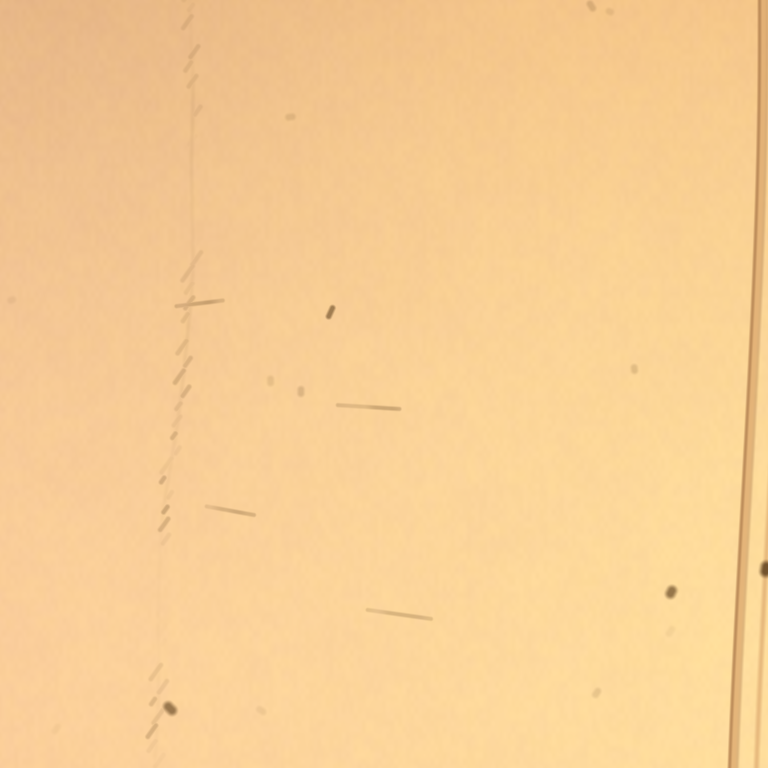
Write a Shadertoy shader that draws this texture.

```glsl
// A warm cream painted wall with a broken crack, faint scuffs and a moulding at the right.

const vec3 STAIN = vec3(0.40, 0.28, 0.14);
const vec3 GROOVE = vec3(0.66, 0.47, 0.29);
const vec3 BEVEL = vec3(0.87, 0.67, 0.44);

float hash(vec2 p) {
    return fract(sin(dot(p, vec2(127.1, 311.7))) * 43758.5453);
}

float noise(vec2 p) {
    vec2 cell = floor(p);
    vec2 f = fract(p);
    f = f * f * (3.0 - 2.0 * f);
    float low = mix(hash(cell), hash(cell + vec2(1.0, 0.0)), f.x);
    float high = mix(hash(cell + vec2(0.0, 1.0)), hash(cell + vec2(1.0)), f.x);
    return mix(low, high, f.y);
}

// Soft-edged stroke from a to b; equal ends give a round spot.
float stroke(vec2 p, vec2 a, vec2 b, float radius) {
    vec2 ab = b - a;
    float t = clamp(dot(p - a, ab) / max(dot(ab, ab), 1e-6), 0.0, 1.0);
    return 1.0 - smoothstep(radius * 0.3, radius * 1.4, length(p - a - ab * t));
}

// Soft vertical line at signed distance d.
float line(float d, float width) {
    return 1.0 - smoothstep(0.0, width, abs(d));
}

// Paint lit from the lower right, with gentle blotches and fine grain.
vec3 paint(vec2 p) {
    vec3 top = mix(vec3(0.905, 0.715, 0.525), vec3(0.96, 0.775, 0.54), smoothstep(0.0, 0.8, p.x));
    vec3 bottom = mix(vec3(0.985, 0.81, 0.605), vec3(1.0, 0.87, 0.615), p.x);
    vec3 color = mix(bottom, top, p.y * p.y);
    float blotch = noise(p * vec2(16.0, 13.0)) - 0.5;
    float mottle = noise(p * vec2(75.0, 58.0) + 9.0) - 0.5;
    float grain = noise(p * vec2(190.0, 120.0) + 31.0) - 0.5;
    color += blotch * vec3(0.004, 0.008, 0.006);
    color += mottle * vec3(0.008, 0.013, -0.012);
    return color + grain * vec3(0.012, 0.013, 0.016);
}

float crackX(float y) {
    return mix(0.205, 0.25, smoothstep(0.2, 0.65, y)) + 0.006 * (noise(vec2(y * 9.0, 3.0)) - 0.5);
}

// Crack made of short slanted flecks of uneven strength.
float crack(vec2 p) {
    const float ROWS = 52.0;
    float row = floor(p.y * ROWS);
    float amount = 0.07 * line(p.x - crackX(p.y), 0.005) * noise(vec2(p.y * 14.0, 7.0));
    for (int i = -1; i <= 1; i++) {
        float id = row + float(i);
        float y = (id + 0.5) / ROWS;
        float strength = hash(vec2(id, 2.0));
        float patches = smoothstep(0.15, 0.75, noise(vec2(y * 8.0, 21.0)));
        vec2 center = vec2(crackX(y) + 0.014 * (hash(vec2(id, 5.0)) - 0.5), y);
        vec2 reach = vec2(0.005, 0.007) * (0.4 + hash(vec2(id, 8.0)));
        amount = max(amount, 0.32 * strength * patches * stroke(p, center - reach, center + reach, 0.0035));
    }
    return amount;
}

// Thin, nearly level scratches broken along their length.
float scratches(vec2 p) {
    float amount = 0.0;
    for (int i = 0; i < 4; i++) {
        float id = float(i);
        vec2 center = vec2(0.16 + 0.4 * fract(0.9 + 0.45 * id), 0.2 + 0.135 * id);
        vec2 reach = vec2(0.02 + 0.022 * hash(vec2(id, 12.0)), 0.012 * (hash(vec2(id, 14.0)) - 0.6));
        float wear = 0.3 + 0.7 * noise(p * vec2(55.0, 20.0));
        amount = max(amount, 0.36 * wear * stroke(p, center - reach, center + reach, 0.003));
    }
    return amount;
}

// Barely visible scattered specks.
float specks(vec2 p) {
    float amount = 0.0;
    for (int i = 0; i < 12; i++) {
        float id = float(i);
        vec2 center = vec2(hash(vec2(id, 41.0)) * 0.88, hash(vec2(id, 57.0)));
        vec2 reach = 0.006 * (vec2(hash(vec2(id, 61.0)), hash(vec2(id, 67.0))) - 0.5);
        float strength = 0.05 + 0.15 * pow(hash(vec2(id, 71.0)), 2.0);
        amount = max(amount, strength * stroke(p, center - reach, center + reach, 0.005));
    }
    return amount;
}

// Leaning moulding: dark groove, tan bevel, bright strip and a second faint groove.
vec3 moulding(vec3 color, vec2 p) {
    float d = p.x - mix(0.944, 0.988, smoothstep(-0.25, 0.95, p.y));
    float bevel = smoothstep(-0.003, 0.002, d) * (1.0 - smoothstep(0.007, 0.013, d));
    color = mix(color, BEVEL, 0.8 * bevel);
    color = mix(color, GROOVE, 0.65 * line(d - 0.001, 0.004));
    color = mix(color, GROOVE, 0.3 * line(d - 0.011, 0.004));
    return mix(color, BEVEL, 0.7 * line(d - 0.036, 0.006));
}

void mainImage(out vec4 fragColor, in vec2 fragCoord) {
    vec2 p = fragCoord / iResolution.xy;
    vec3 color = moulding(paint(p), p);

    float marks = max(crack(p), max(scratches(p), specks(p)));
    // Nail holes, a chipped nick and a knot at the moulding.
    marks = max(marks, 0.68 * stroke(p, vec2(0.873, 0.227), vec2(0.875, 0.231), 0.007));
    marks = max(marks, 0.65 * stroke(p, vec2(0.219, 0.080), vec2(0.224, 0.075), 0.007));
    marks = max(marks, 0.60 * stroke(p, vec2(0.428, 0.588), vec2(0.433, 0.599), 0.004));
    marks = max(marks, 0.90 * stroke(p, vec2(0.997, 0.256), vec2(0.998, 0.262), 0.008));

    fragColor = vec4(mix(color, STAIN, marks), 1.0);
}
```
